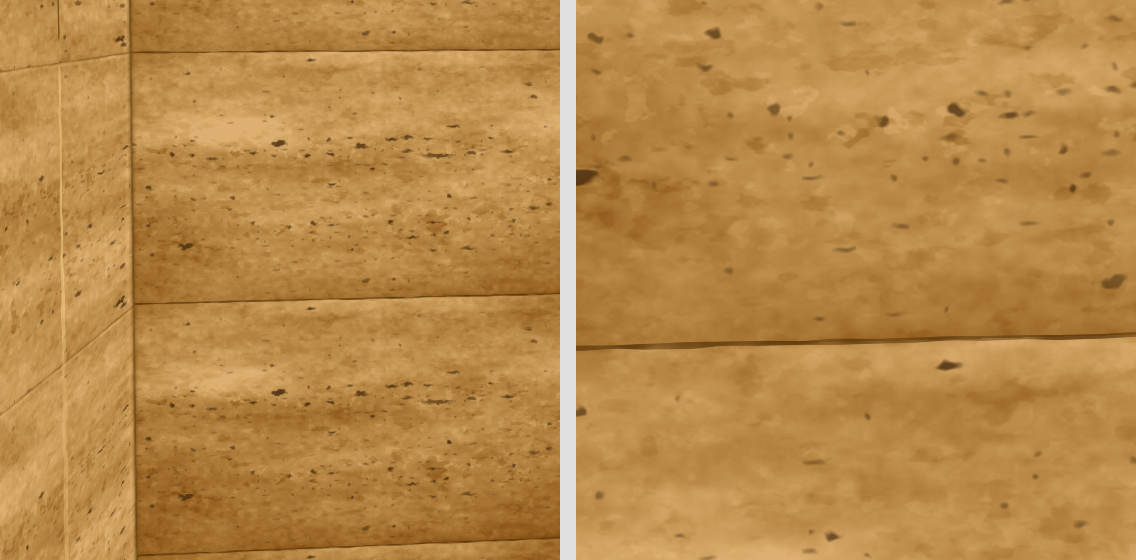
Left: the whole. Right: its middle third, enlarged.
Give the GLSL for this texture, as a WebGL 2 fragment shader.

```glsl
#version 300 es
precision highp float;

uniform vec2 u_resolution;
out vec4 fragColor;

vec3 hash3(vec2 p) {
  vec3 q = fract(p.xyx * vec3(0.1031, 0.1030, 0.0973));
  q += dot(q, q.yxz + 33.33);
  return fract((q.xxy + q.yzz) * q.zyx);
}

float noise(vec2 p) {
  vec2 i = floor(p), f = fract(p);
  f = f * f * (3.0 - 2.0 * f);
  return mix(mix(hash3(i).x, hash3(i + vec2(1, 0)).x, f.x),
             mix(hash3(i + vec2(0, 1)).x, hash3(i + vec2(1, 1)).x, f.x), f.y);
}

float fbm(vec2 p) {
  float sum = 0.0, amp = 0.5;
  for (int i = 0; i < 4; i++) {
    sum += amp * noise(p);
    p = mat2(2.0, 0.1, -0.1, 2.0) * p + 7.3;
    amp *= 0.5;
  }
  return sum / 0.9375;
}

float bell(float x, float width) { return exp(-x * x / (width * width)); }

// Pits gather along certain beds of the slab
float pitDensity(float v) {
  return 0.07 + 0.42 * bell(v - 0.41, 0.05) + 0.25 * bell(v - 0.53, 0.03) + 0.34 * bell(v - 0.71, 0.09);
}

// One flattened pit per chosen grid cell; wear differs a little by course
float pits(vec2 q, vec2 grid, float amount, vec2 size, float seed, float course, float px) {
  vec2 cell = floor(q * grid);
  vec3 r = hash3(cell + seed), s = hash3(cell + seed + 57.0);
  vec2 d = (fract(q * grid) - 0.3 - 0.4 * r.xy) / grid;
  d += size.y * vec2(1.8, 1.3) * (vec2(noise(q * 190.0), noise(q * 190.0 + 40.0)) - 0.5);
  vec2 radius = size * vec2(0.35 + 0.9 * r.z * r.z, 0.6 + 0.5 * s.y);
  float dist = (length(d / radius) - 1.0) * min(radius.x, radius.y);
  float chosen = step(s.x, amount * pitDensity((cell.y + 0.5) / grid.y / 0.45));
  float wear = 0.55 + 0.3 * s.z + 0.15 * hash3(cell + seed + 13.0 * course).z;
  return chosen * wear * (1.0 - smoothstep(-0.001 - px, 0.001 + px, dist));
}

float line(float d, float halfWidth, float px) {
  return 1.0 - smoothstep(halfWidth - px, halfWidth + px, abs(d));
}

void main() {
  vec2 p = gl_FragCoord.xy / u_resolution;
  float px = 0.6 / min(u_resolution.x, u_resolution.y);
  float down = 1.0 - p.y;

  // Two walls meeting at a corner, each with its own perspective
  float corner = 0.232 + 0.012 * down;
  float seam = 0.104 + 0.016 * down;
  bool front = p.x > corner;
  float t = front ? (p.x - corner) / (1.0 - corner) : p.x / corner;
  float top = front ? mix(0.094, 0.0885, t) : mix(0.128, 0.094, t);
  float height = front ? mix(0.449, 0.436, t) : mix(0.614, 0.452, t);
  float courses = (down - top) / height;
  float course = floor(courses), v = fract(courses);
  float seed = front ? 0.0 : (p.x < seam ? 17.0 : 31.0);
  vec2 q = vec2(front ? p.x : p.x * 1.7, v * 0.45);

  // Travertine strata, clouds and fine grain
  float bend = 0.035 * (noise(q * vec2(9.0, 12.0) + seed) - 0.5);
  float bed = v + bend;
  float tone = front ? 0.6 - 0.26 * (down - 0.5) : 0.68;
  tone += 0.75 * (fbm(vec2(q.x * 3.5, bed * 9.0) + seed) - 0.5);
  tone += 0.34 * (fbm(q * vec2(24.0, 62.0) + seed) - 0.5);
  tone += 0.34 * (fbm(q * vec2(95.0, 120.0) + seed) - 0.5);
  tone += 0.25 * (fbm(p * 4.0 + 20.0) - 0.5);
  if (front) {
    float paleEnds = 1.0 - smoothstep(0.42, 0.6, p.x) + smoothstep(0.83, 0.97, p.x);
    tone += 0.3 * bell(bed - 0.31, 0.07) * paleEnds;
    tone -= 0.13 * bell(bed - 0.46, 0.07) + 0.24 * smoothstep(0.55, 0.95, bed);
    tone -= 0.12 * bell(v, 0.16);
    tone -= 0.2 * exp((corner - p.x) / 0.06);
    tone += 0.12 * bell(p.x - 0.65, 0.25);
  } else {
    tone += 0.26 * bell(bed - (p.x < seam ? 0.26 : 0.74), 0.1);
    tone -= 0.1 * bell(bed - 0.5, 0.12);
  }

  // Shallow stains and pale crystal flecks in the rough beds
  float rough = 0.35 + 1.3 * pitDensity(v);
  tone -= 0.3 * rough * smoothstep(0.6, 0.72, fbm(q * vec2(48.0, 85.0) + seed + 70.0));
  tone += 0.2 * rough * smoothstep(0.62, 0.72, fbm(q * vec2(65.0, 90.0) + seed + 90.0));
  tone = clamp(tone, -0.1, 1.1);
  vec3 stone = mix(vec3(0.56, 0.35, 0.11), vec3(0.84, 0.66, 0.41), tone);
  stone.b -= 0.06 * tone * (1.0 - tone);

  // Pits in three sizes
  float amount = front ? 1.0 : 0.65;
  float holes = pits(q, vec2(28, 40), 0.75 * amount, vec2(0.0085, 0.003), seed, course, px);
  holes = max(holes, pits(q + 0.013, vec2(7, 13), 0.8 * amount, vec2(0.022, 0.0045), seed + 5.0, course, px));
  holes = max(holes, 0.6 * pits(q, vec2(62, 75), 0.75 * amount, vec2(0.004, 0.0018), seed + 9.0, course, px));
  stone = mix(stone, vec3(0.25, 0.15, 0.04), 0.85 * holes);

  // Bed joints: thin and dark in front, faint with a pale lip at the side
  float joint = (courses - floor(courses + 0.5)) * height;
  joint += 0.0015 * (noise(vec2(p.x * 45.0, course)) - 0.5);
  float broken = 0.55 + 0.45 * noise(vec2(p.x * 60.0, 4.0));
  stone = mix(stone, vec3(0.37, 0.23, 0.06), (front ? 0.85 : 0.35) * broken * line(joint, 0.0014, px));
  stone += (front ? 0.02 : 0.06) * bell(joint - 0.0045, 0.003);
  stone -= 0.03 * bell(joint, 0.006);

  // Upright seam: dark above, filled pale, then fading
  float seamWear = 0.55 + 0.45 * noise(vec2(3.0, down * 45.0));
  float wobble = 0.003 * (noise(vec2(8.0, down * 30.0)) - 0.5);
  float pale = smoothstep(0.11, 0.13, down) * mix(0.9, 0.45, smoothstep(0.6, 0.64, down));
  float filler = line(p.x - seam - wobble, 0.002 + 0.002 * smoothstep(0.4, 0.6, down) * seamWear, px);
  stone = mix(stone, vec3(0.91, 0.75, 0.48), filler * pale * seamWear);
  float darkSeam = line(p.x - seam, 0.0013, px) * (1.0 - smoothstep(0.06, 0.08, down));
  stone = mix(stone, vec3(0.38, 0.25, 0.08), 0.75 * darkSeam);

  // Corner crease with a lit arris beside it
  float edge = p.x - corner;
  stone += 0.04 * bell(edge + 0.007, 0.005);
  stone = mix(stone, vec3(0.39, 0.25, 0.06), 0.4 * bell(edge, 0.005) + 0.35 * seamWear * line(edge, 0.0018, px));

  fragColor = vec4(clamp(stone, 0.0, 1.0), 1.0);
}
```
